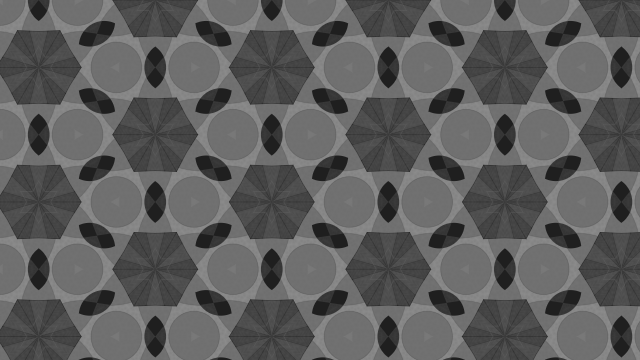
Write a WebGL 2 fragment shader that draws this pattern.

```glsl
#version 300 es
precision highp float;
// Grey kaleidoscope tiling: hexagon rosettes on a triangular lattice, joined by
// petals and two-tone lenses, with a disc in every gap. Each point is folded
// into one mirror wedge of its rosette, where each shape is a short distance.
uniform vec2 u_resolution;
out vec4 fragColor;

// Lengths are fractions of the canvas height.
const float SPACING = 0.3738;            // between neighbouring rosettes
const vec2  ORIGIN = vec2(0.1075, 0.4390);
const float HEX_INRADIUS = 0.1035;
const float HEX_DENT = 0.0025;           // inward bow of each side
const float PETAL_HALF = 0.0465;         // half width at the hexagon side
const float LENS_LENGTH = 0.0579;        // half extents
const float LENS_WIDTH = 0.0301;
const float DISC_RADIUS = 0.0704;
const float STAR_TIP = 0.058;
const float LINE = 0.0011;               // half width of fine lines

const float GROUND = 0.53;
const float PETAL = 0.44;
const float DISC = 0.44;
const float DISC_CORE = 0.47;
const float HEX_DARK = 0.27;
const float HEX_LIGHT = 0.31;
const float LENS_MID = 0.22;
const float LENS_DARK = 0.12;
const float WEAR = 0.035;

vec2 hash2(vec2 p) {
    p = vec2(dot(p, vec2(127.1, 311.7)), dot(p, vec2(269.5, 183.3)));
    return fract(sin(p) * 43758.5);
}

// Distance to the nearest of a set of jittered cell points.
float cellular(vec2 p) {
    vec2 cell = floor(p);
    float nearest = 2.0;
    for (int j = -1; j <= 1; j++)
        for (int i = -1; i <= 1; i++) {
            vec2 id = cell + vec2(i, j);
            nearest = min(nearest, length(id + hash2(id) - p));
        }
    return nearest;
}

// Offset from the nearest rosette centre.
vec2 latticeOffset(vec2 p) {
    vec2 period = SPACING * vec2(sqrt(3.0), 1.0);
    vec2 a = mod(p + 0.5 * period, period) - 0.5 * period;
    vec2 b = mod(p, period) - 0.5 * period;
    return dot(a, a) < dot(b, b) ? a : b;
}

// Mirror into the wedge beside +y, the direction of a neighbouring rosette.
vec2 foldSixfold(vec2 q) {
    const vec2 mirror = vec2(0.8660, -0.5);
    q = abs(q);
    q -= 2.0 * max(dot(q, mirror), 0.0) * mirror;
    return vec2(abs(q.x), q.y);
}

float fill(float d) {
    return clamp(0.5 - d * u_resolution.y, 0.0, 1.0);
}

float stroke(float d) {
    return fill(abs(d) - LINE);
}

void main() {
    vec2 v = foldSixfold(latticeOffset(gl_FragCoord.xy / u_resolution.y - ORIGIN));
    float mottle = cellular(v * 110.0) - 0.5;
    float streak = sin(v.y * 310.0 + 3.0 * sin(v.x * 170.0)) * sin(v.x * 390.0 + v.y * 120.0);

    // Ground
    float tone = GROUND + WEAR * mottle;

    // Petals taper from the hexagon sides into the lenses
    float rise = v.y - HEX_INRADIUS;
    float petal = 0.9 * (v.x - PETAL_HALF + 0.25 * rise + 2.6 * rise * rise);
    petal = max(petal, rise - 0.068);
    tone = mix(tone, PETAL + 0.5 * WEAR * mottle, fill(petal));
    tone -= 0.05 * stroke(petal);

    // Discs with a faint triangular core
    vec2 c = v - 0.5 * SPACING * vec2(0.57735, 1.0);
    float disc = length(c) - DISC_RADIUS;
    float discTone = mix(DISC, DISC_CORE, fill(-c.x - 0.008));
    tone = mix(tone, discTone + 0.3 * WEAR * mottle, fill(disc));
    tone -= 0.07 * stroke(disc);

    // Lenses: dark tips, lighter flanks
    float arc = (LENS_LENGTH * LENS_LENGTH + LENS_WIDTH * LENS_WIDTH) / (2.0 * LENS_WIDTH);
    vec2 m = vec2(v.x, abs(v.y - 0.5 * SPACING));
    float lens = length(m + vec2(arc - LENS_WIDTH, 0.0)) - arc;
    float tip = 0.62 * (1.25 * m.x - m.y);
    float lensTone = mix(LENS_MID + WEAR * mottle, LENS_DARK, fill(tip));
    tone = mix(tone, lensTone, fill(lens));

    // Hexagon: light blades, dark corners, fine seams and a central star
    float hexSide = HEX_INRADIUS * 0.57735;
    float hexagon = rise + HEX_DENT * (1.0 - min(v.x / hexSide, 1.0));
    float blade = 0.97 * (v.x - 0.25 * v.y);
    float spoke = 0.8660 * v.x - 0.5 * v.y;
    float star = 0.5 * (v.y + 1.732 * v.x - STAR_TIP);
    float hexTone = mix(HEX_DARK, HEX_LIGHT, fill(blade));
    hexTone += WEAR * (0.5 * mottle + 0.35 * streak);
    hexTone -= 0.06 * max(stroke(blade), stroke(spoke));
    hexTone += 0.05 * stroke(star);
    hexTone -= 0.08 * stroke(hexagon + LINE);
    tone = mix(tone, hexTone, fill(hexagon));

    fragColor = vec4(vec3(tone), 1.0);
}
```
